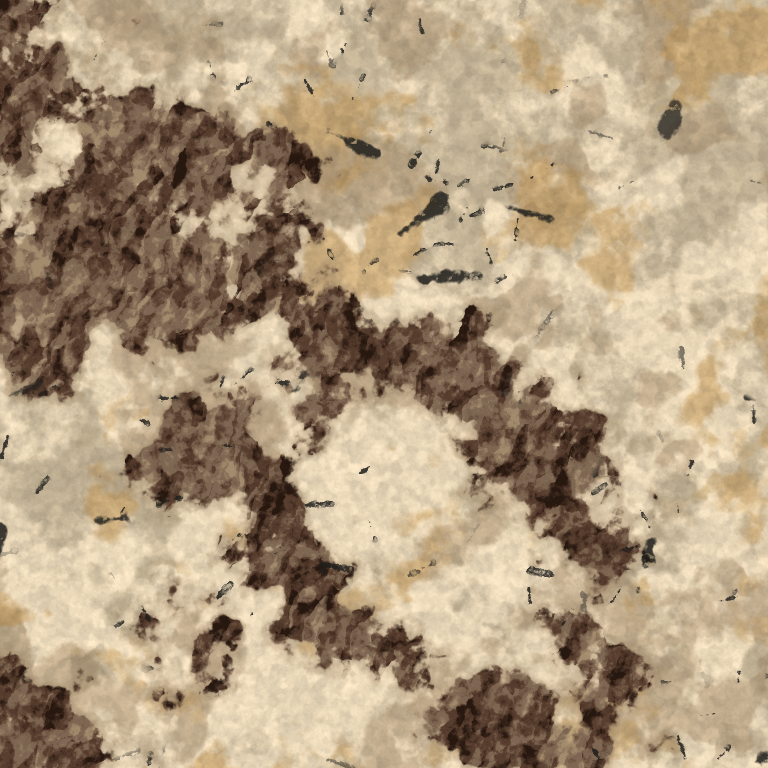
This texture is drawn by a Shadertoy shader. Its source:

```glsl
// Polished granite: cream feldspar, ragged brown mica bands and black needles.
#define PATCH_GROW 0.012
#define PATCH_RAGGED 0.20
#define PATCH_SOFT 0.010
#define FLAKE_SCALE vec2(26.0, 54.0)
#define FLAKE_ANGLE 1.05
#define NEEDLE_AMOUNT 0.85
#define STAIN_AMOUNT 0.55
#define GRAIN_CONTRAST 0.13

const vec3 SOOT  = vec3(0.15, 0.09, 0.06);
const vec3 UMBER = vec3(0.34, 0.24, 0.18);
const vec3 TAUPE = vec3(0.49, 0.40, 0.32);
const vec3 TAN   = vec3(0.64, 0.55, 0.43);
const vec3 SAND  = vec3(0.78, 0.70, 0.58);
const vec3 CREAM = vec3(0.91, 0.84, 0.72);
const vec3 OCHRE = vec3(0.72, 0.56, 0.32);
const vec3 INK   = vec3(0.12, 0.12, 0.11);

// Spines of the brown bands (start, end) and their half widths
const int BANDS = 11;
const vec4 SPINE[BANDS] = vec4[BANDS](
    vec4(0.02, 0.96, 0.03, 0.84), vec4(0.15, 0.82, 0.32, 0.74),
    vec4(0.00, 0.63, 0.33, 0.65), vec4(0.30, 0.43, 0.45, 0.56),
    vec4(0.42, 0.59, 0.60, 0.52), vec4(0.65, 0.48, 0.74, 0.34),
    vec4(0.36, 0.28, 0.41, 0.18), vec4(0.42, 0.17, 0.76, 0.02),
    vec4(0.26, 0.19, 0.26, 0.14), vec4(0.75, 0.17, 0.77, 0.10),
    vec4(0.00, 0.05, 0.13, 0.02));
const float HALF_WIDTH[BANDS] = float[BANDS](
    0.05, 0.07, 0.09, 0.06, 0.055, 0.055, 0.035, 0.03, 0.02, 0.02, 0.025);

vec3 hash3(vec2 p) {
    vec3 q = fract(vec3(p.xyx) * vec3(0.1031, 0.1030, 0.0973));
    q += dot(q, q.yxz + 33.33);
    return fract((q.xxy + q.yzz) * q.zyx);
}

mat2 rotate(float a) {
    float c = cos(a), s = sin(a);
    return mat2(c, -s, s, c);
}

// Cellular noise with blended cell values; higher crispness gives harder facets
float cells(vec2 p, float crispness) {
    vec2 base = floor(p), f = p - base;
    float total = 0.0, weights = 1e-9;
    for (int y = -1; y <= 1; y++)
    for (int x = -1; x <= 1; x++) {
        vec2 o = vec2(x, y);
        vec3 h = hash3(base + o + 57.0);
        vec2 d = o + h.xy - f;
        float w = exp(-crispness * dot(d, d));
        total += w * h.z;
        weights += w;
    }
    return total / weights;
}

float layers(vec2 p) {
    float sum = 0.0, amp = 0.5;
    for (int i = 0; i < 5; i++) {
        sum += amp * cells(p, 8.0);
        p = rotate(0.7) * p * 2.03 + 11.3;
        amp *= 0.54;
    }
    return sum / 1.03;
}

float segmentDistance(vec2 p, vec2 a, vec2 b) {
    vec2 ap = p - a, ab = b - a;
    return length(ap - ab * clamp(dot(ap, ab) / dot(ab, ab), 0.0, 1.0));
}

float bandDistance(vec2 p) {
    float d = 1.0;
    for (int i = 0; i < BANDS; i++)
        d = min(d, segmentDistance(p, SPINE[i].xy, SPINE[i].zw) - HALF_WIDTH[i]);
    return d;
}

// Scattered splinters, one per grid cell; density 0..1 decides how many appear
float needles(vec2 p, float scale, float density, float rough) {
    vec2 q = p * scale, base = floor(q);
    float cover = 0.0;
    for (int y = -1; y <= 1; y++)
    for (int x = -1; x <= 1; x++) {
        vec2 id = base + vec2(x, y);
        vec3 place = hash3(id + 131.0), form = hash3(id + 271.0);
        float angle = 0.8 + (form.x - 0.5) * 2.6;
        vec2 reach = vec2(cos(angle), sin(angle)) * mix(0.10, 0.42, form.y);
        vec2 centre = id + place.xy;
        float d = segmentDistance(q, centre - reach, centre + reach);
        d += (rough - 0.5) * 0.32 - mix(0.015, 0.075, form.z * form.z);
        float shown = smoothstep(place.z - 0.05, place.z + 0.05, density);
        cover = max(cover, shown * smoothstep(0.025, -0.025, d));
    }
    return cover;
}

void mainImage(out vec4 fragColor, in vec2 fragCoord) {
    vec2 uv = fragCoord / iResolution.y;
    float cloud = layers(uv * 7.0);
    float mottle = layers(uv * 19.0 + 40.0);
    float grain = layers(uv * 75.0 + 90.0);

    // Cream ground, greyer toward the top
    float light = cloud * 0.5 + mottle * 0.5 + (0.5 - uv.y) * 0.16;
    vec3 color = mix(SAND * vec3(0.97, 0.99, 1.0), CREAM, smoothstep(0.40, 0.58, light));
    float smudge = smoothstep(0.56, 0.70, layers(uv * 10.0 + 7.0));
    color = mix(color, TAN, smudge * STAIN_AMOUNT);
    float rust = smoothstep(0.60, 0.74, layers(uv * 8.0 + 23.0));
    color = mix(color, OCHRE, rust * STAIN_AMOUNT);
    color *= 1.0 + (grain - 0.5) * GRAIN_CONTRAST * 2.0;

    // Overlapping mica flakes, bent by the mottling
    vec2 bent = uv + (vec2(cloud, mottle) - 0.5) * 0.05;
    vec2 flakeUv = rotate(FLAKE_ANGLE) * bent * FLAKE_SCALE.x;
    flakeUv.y *= FLAKE_SCALE.y / FLAKE_SCALE.x;
    float flake = cells(flakeUv, 22.0);
    float chip = cells(rotate(0.5) * flakeUv * 2.1 + 5.0, 16.0);
    float tone = 0.40 * flake + 0.24 * chip + 0.55 * grain + 0.35 * mottle - 0.27;
    vec3 mica = mix(SOOT, UMBER, smoothstep(0.16, 0.40, tone));
    mica = mix(mica, TAUPE, smoothstep(0.40, 0.60, tone));
    mica = mix(mica, TAN, smoothstep(0.62, 0.85, tone));

    // Ragged bands with a stained rim
    float edge = bandDistance(uv) - PATCH_GROW + (cloud - 0.5) * PATCH_RAGGED
               + (mottle - 0.5) * PATCH_RAGGED * 0.7 + (flake - 0.5) * 0.022;
    color = mix(color, TAN, 0.45 * smoothstep(0.045, 0.0, edge));
    color = mix(color, mica, smoothstep(PATCH_SOFT, -PATCH_SOFT, edge));

    // Black needles gathered in clusters
    float cluster = smoothstep(0.56, 0.80, cells(uv * 4.0 + 3.0, 8.0)) * 0.45;
    cluster = max(cluster, smoothstep(0.20, 0.03, distance(uv, vec2(0.59, 0.73))));
    float density = 0.03 + 0.6 * cluster;
    float ink = max(needles(uv, 10.0, density, mottle), needles(uv + 3.7, 23.0, density, grain));
    color = mix(color, INK, ink * NEEDLE_AMOUNT * smoothstep(0.25, 0.52, grain + 0.1));

    fragColor = vec4(clamp(color, 0.0, 1.0), 1.0);
}
```
